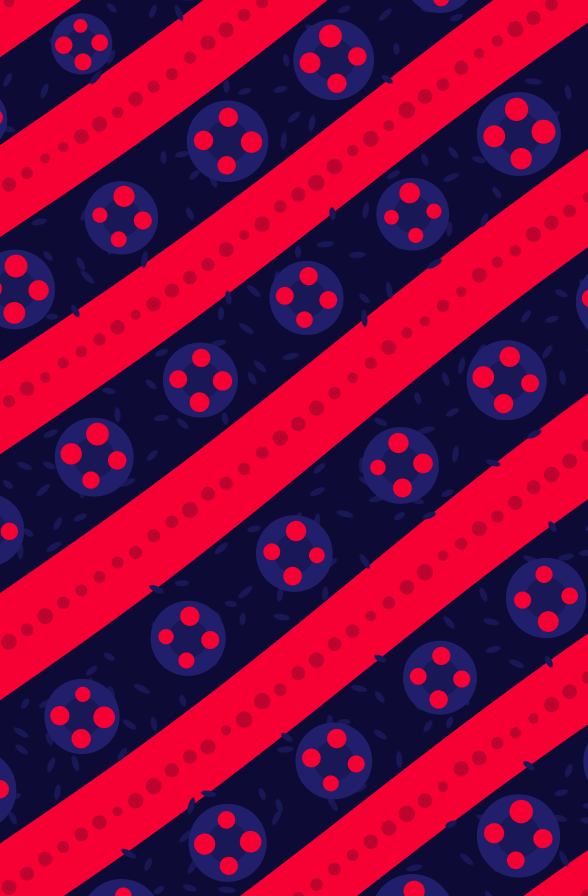
Write a WebGL 1 fragment shader that draws this pattern.

```glsl
precision highp float;

uniform vec2 u_resolution;

float hash(vec2 p) {
  return fract(sin(dot(p, vec2(127.1, 311.7))) * 43758.5);
}

// Coverage of a shape from its signed distance; the canvas is 7.68 units tall
float cover(float dist) {
  return clamp(0.5 - dist * u_resolution.y / 7.68, 0.0, 1.0);
}

// Layered waves that bend the diagonals, with a squeeze in the top left corner
float bend(vec2 p) {
  float wave = 0.04 + 0.09 * cos(1.013 * (p.y + 0.5 * p.x - 7.3))
             + 0.06 * cos(1.047 * (p.x - 1.5));
  return wave + 0.45 * (1.0 - smoothstep(0.4, 1.35, p.y + 0.74 * p.x));
}

// Whole numbers lie on stripe centres, halves on the rows of discs
float stripeLevel(vec2 p) {
  return (p.y + 0.74 * p.x - bend(p) + 0.48) * 0.5;
}

// Height at which a given level crosses x, by damped iteration
float levelHeight(float level, float x) {
  float base = 2.0 * level - 0.48 - 0.74 * x;
  float y = base;
  for (int i = 0; i < 7; i++) {
    y = mix(y, base + bend(vec2(x, y)), 0.6);
  }
  return y;
}

// Small rotated ellipses scattered over the dark bands and their edges
float specks(vec2 p) {
  vec2 cell = floor(p / 0.29);
  float mask = 0.0;
  for (int j = -1; j <= 1; j++) {
    for (int i = -1; i <= 1; i++) {
      vec2 id = cell + vec2(float(i), float(j));
      vec2 jitter = vec2(hash(id), hash(id + 17.3));
      vec2 center = (id + 0.15 + 0.7 * jitter) * 0.29;
      float fromStripe = abs(fract(stripeLevel(center) + 0.5) - 0.5);
      float angle = 6.2832 * hash(id + 41.7);
      float c = cos(angle);
      float s = sin(angle);
      vec2 q = mat2(c, -s, s, c) * (p - center);
      vec2 size = vec2(0.05 + 0.025 * hash(id + 5.9), 0.026);
      float dist = (length(q / size) - 1.0) * size.y;
      mask = max(mask, cover(dist) * step(0.203, fromStripe));
    }
  }
  return mask;
}

// Row of dots of uneven size along the middle of each stripe
float stripeDots(vec2 p, float stripe) {
  float column = floor(p.x / 0.155);
  vec2 id = vec2(column, stripe);
  float x = (column + 0.5) * 0.155;
  float y = levelHeight(stripe, x) + 0.04 * (hash(id + 3.1) - 0.5);
  return cover(length(p - vec2(x, y)) - mix(0.042, 0.071, hash(id + 8.6)));
}

// Disc with a darker hub and four red spots around it
vec3 paintDisc(vec3 color, vec2 p, float row, vec3 red, vec3 speckBlue) {
  float offset = 0.2 * cos(2.1 * (row - 1.15)) - 0.06;
  float column = floor((p.x - offset) / 0.91 + 0.5);
  vec2 id = vec2(column, row);
  float x = offset + column * 0.91;
  vec2 q = p - vec2(x, levelHeight(row + 0.5, x));
  float radius = mix(0.31, 0.36, hash(id + 2.4)) - 0.05 * step(row, 0.5);

  color = mix(color, vec3(0.13, 0.12, 0.42), cover(length(q) - radius));
  color = mix(color, speckBlue, cover(length(q) - 0.52 * radius));
  float tilt = 0.3 * (hash(id + 6.2) - 0.5);
  for (int i = 0; i < 4; i++) {
    float angle = tilt + 1.5708 * float(i);
    float size = radius * mix(0.2, 0.29, hash(id + 9.7 * float(i + 1)));
    vec2 spot = 0.59 * radius * vec2(cos(angle), sin(angle));
    color = mix(color, red, cover(length(q - spot) - size));
  }
  return color;
}

void main() {
  vec2 fromTop = vec2(gl_FragCoord.x, u_resolution.y - gl_FragCoord.y);
  vec2 p = fromTop * 7.68 / u_resolution.y;
  float level = stripeLevel(p);
  float stripe = floor(level + 0.5);
  vec3 red = vec3(0.97, 0.0, 0.2);
  vec3 speckBlue = vec3(0.1, 0.09, 0.34);

  vec3 color = vec3(0.05, 0.04, 0.21);
  color = mix(color, red, cover((abs(level - stripe) - 0.21) * 1.6));
  color = mix(color, vec3(0.74, 0.01, 0.18), stripeDots(p, stripe));
  color = mix(color, speckBlue, specks(p));
  color = paintDisc(color, p, floor(level), red, speckBlue);
  gl_FragColor = vec4(color, 1.0);
}
```
